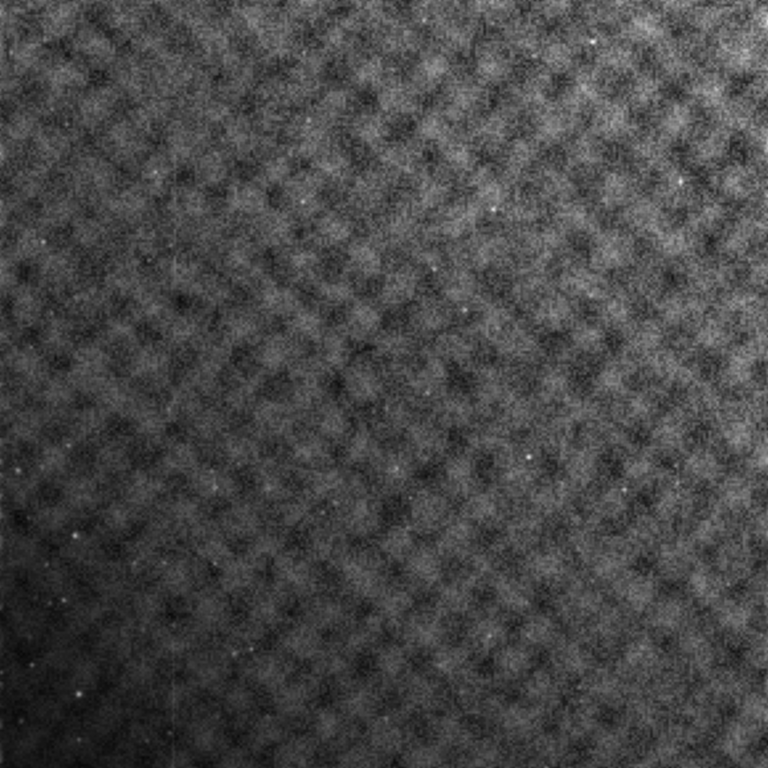
This pattern is drawn by a three.js fragment shader. Its source:

```glsl
// Grainy grey checkered lattice of soft dark and bright spots under uneven light.
varying vec2 vUv;

const float TAU = 6.2831853;
const vec2 REPEATS = vec2(12.45, 12.23);    // lattice periods across and down
const vec2 DARK_SPOT = vec2(0.363, 0.356);  // one dark centre, in sheared space
const vec2 SHEAR = vec2(0.015, 0.042);

// Sineless hash: cell to 0..1
float hash(vec2 cell) {
  vec3 p = fract(vec3(cell.xyx) * 0.1031);
  p += dot(p, p.yzx + 33.33);
  return fract((p.x + p.y) * p.z);
}

// Smooth value noise centred on zero, -0.5..0.5
float noise(vec2 p) {
  vec2 cell = floor(p);
  vec2 f = fract(p);
  f = f * f * (3.0 - 2.0 * f);
  float low = mix(hash(cell), hash(cell + vec2(1.0, 0.0)), f.x);
  float high = mix(hash(cell + vec2(0.0, 1.0)), hash(cell + vec2(1.0)), f.x);
  return mix(low, high, f.y) - 0.5;
}

// Uneven light: brightest upper right, fading into the lower left corner
float illumination(vec2 uv) {
  float slope = 0.285 + dot(uv - 0.5, vec2(0.13, 0.16));
  float corner = 0.07 * exp(-8.0 * dot(uv, uv));
  return slope - corner + 0.04 * noise(uv * 4.0 + 7.0);
}

// Alternating spots, -1 (dark) to 1 (bright), slightly sheared and jittered
float lattice(vec2 uv) {
  vec2 down = vec2(uv.x, 1.0 - uv.y);
  vec2 p = down + SHEAR * down.yx - DARK_SPOT;
  vec2 jitter = vec2(noise(uv * 22.0), noise(uv * 22.0 + 53.0)) * 0.014;
  vec2 wave = cos(TAU * REPEATS * (p + jitter));
  return -wave.x * wave.y;
}

// Sparse glowing points, one candidate in each cell
float specks(vec2 uv, float cells, float chance, float radius) {
  vec2 p = uv * cells;
  vec2 cell = floor(p);
  vec2 centre = 0.25 + 0.5 * vec2(hash(cell + 17.0), hash(cell + 71.0));
  vec2 offset = (fract(p) - centre) / (radius * cells);
  float strength = hash(cell + 131.0);
  float present = step(hash(cell + 211.0), chance);
  return present * strength * strength * exp(-dot(offset, offset));
}

// Faint vertical scratch between two heights
float scratch(vec2 uv, float x, float bottom, float top) {
  float d = (uv.x - x) / 0.0022;
  float span = smoothstep(bottom, bottom + 0.05, uv.y)
             * (1.0 - smoothstep(top - 0.05, top, uv.y));
  return exp(-d * d) * span;
}

// Bright flecks along the left and right borders
float borderFlecks(vec2 uv) {
  float edge = min(uv.x, 1.0 - uv.x) / 0.004;
  float fleck = max(noise(vec2(floor(uv.x * 2.0) * 31.0, uv.y * 110.0)), 0.0);
  return exp(-edge * edge) * fleck;
}

void main() {
  float light = illumination(vUv);

  // Repeating spots with varying contrast
  float contrast = 0.24 + 0.16 * noise(vUv * 13.0 + 29.0);
  float tone = 1.0 + contrast * lattice(vUv);

  // Cloudy blotches, then fine grain
  tone += 0.30 * noise(vUv * 30.0 + 11.0);
  tone += 0.28 * noise(vUv * 68.0 + 37.0);
  tone += 0.36 * noise(vUv * 150.0 + 5.0);
  tone += 0.58 * noise(vUv * 290.0 + 83.0);

  // Specks and scratches
  float grey = light * tone;
  grey += 0.55 * specks(vUv, 24.0, 0.09, 0.0035);
  grey += 0.28 * specks(vUv + 0.37, 45.0, 0.10, 0.0030);
  grey += 0.07 * scratch(vUv, 0.228, 0.60, 0.83);
  grey += 0.06 * scratch(vUv, 0.226, -0.06, 0.19);
  grey += 0.04 * scratch(vUv, 0.960, -0.06, 0.12);
  grey += 0.35 * borderFlecks(vUv);

  gl_FragColor = vec4(vec3(clamp(grey, 0.0, 1.0)), 1.0);
}
```
